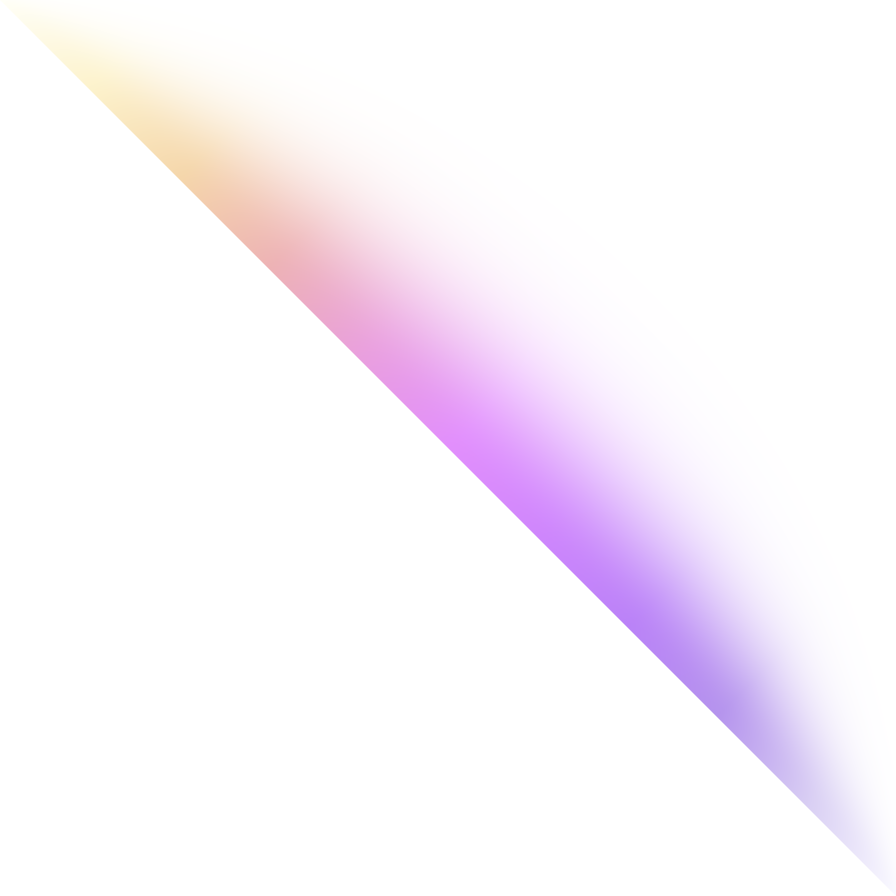
Reproduce this background procedurally as a WebGL 2 fragment shader.

```glsl
#version 300 es
precision highp float;
// A soft crescent of light on white, cut sharply along the falling diagonal.
// Its hue runs along the cut from cream through pink and violet to lavender;
// a Gaussian falloff, widest at the middle, fades it toward the upper right.

uniform vec2 u_resolution;
out vec4 fragColor;

const vec3 WHITE = vec3(1.0);
const float GLOW_WIDTH = 0.172;
const float TIP_WIDTH = 0.012;
const int LAST_STOP = 10;

// Evenly spaced hues, from the upper left tip to the lower right tip
const vec3 HUES[11] = vec3[11](
  vec3(1.0, 1.0, 0.97),
  vec3(0.99, 0.95, 0.80),
  vec3(0.96, 0.84, 0.67),
  vec3(0.93, 0.70, 0.71),
  vec3(0.915, 0.625, 0.87),
  vec3(0.885, 0.56, 0.99),
  vec3(0.81, 0.525, 0.99),
  vec3(0.73, 0.51, 0.97),
  vec3(0.71, 0.58, 0.93),
  vec3(0.85, 0.81, 0.955),
  vec3(0.98, 0.98, 1.0)
);

// Blend between the two hues nearest to a position in 0..1
vec3 hueAt(float along) {
  float position = clamp(along, 0.0, 1.0) * float(LAST_STOP);
  int stop = min(int(position), LAST_STOP - 1);
  return mix(HUES[stop], HUES[stop + 1], position - float(stop));
}

// Width of the glow: an arch that narrows to both tips
float archWidth(float along, float peak, float tip) {
  float arch = max(4.0 * along * (1.0 - along), 0.0);
  return tip + (peak - tip) * pow(arch, 0.8);
}

float gaussian(float offset, float width) {
  float ratio = offset / width;
  return exp(-ratio * ratio);
}

// Coverage of the side where the signed distance is positive
float softEdge(float signedDistance, float pixel) {
  return smoothstep(-pixel, pixel, signedDistance);
}

void main() {
  vec2 uv = gl_FragCoord.xy / u_resolution;

  // Position along the diagonal, and offset to its upper right
  float along = 0.5 * (uv.x + 1.0 - uv.y);
  float across = uv.x + uv.y - 1.0;

  // Glow, clipped by the diagonal
  float width = archWidth(along, GLOW_WIDTH, TIP_WIDTH);
  float glow = gaussian(max(across, 0.0), width);
  float pixel = 1.0 / min(u_resolution.x, u_resolution.y);
  glow *= softEdge(across, pixel);

  fragColor = vec4(mix(WHITE, hueAt(along), glow), 1.0);
}
```
